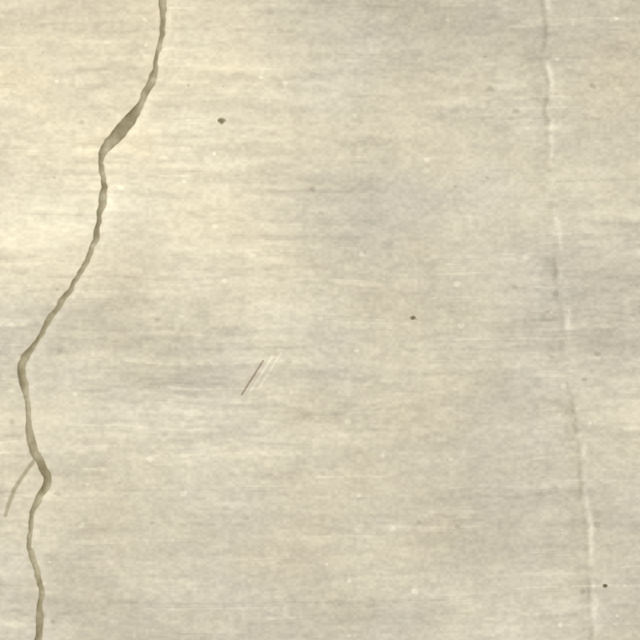
Give the GLSL for this texture, as a WebGL 2 fragment shader.

```glsl
#version 300 es
precision highp float;
// Weathered pale plaster: horizontally brushed noise over broad warm and grey
// stains, split by a winding crack on the left and a raised seam on the right.
// Scattered pits, chips and a few short scratches finish the surface.
#define PLASTER vec3(0.844, 0.808, 0.716)
#define TONE_STEP vec3(1.0, 0.99, 0.86)
#define CRACK_COLOR vec3(0.650, 0.610, 0.490)
#define PIT_COLOR vec3(0.43, 0.38, 0.28)
#define STAIN 0.070
#define WARM_GLOW 0.080
#define STREAK 0.049
#define GRAIN 0.041
#define CRACK_WIDTH 0.0054
#define PIT_CHANCE 0.16
#define CHIP_CHANCE 0.26
uniform vec2 u_resolution;
out vec4 outColor;

float hash(vec2 p) {
  uvec2 q = uvec2(ivec2(floor(p)) + 4096);
  uint h = q.x * 1597334673u ^ q.y * 3812015801u;
  h = (h ^ (h >> 15)) * 2246822519u;
  h = (h ^ (h >> 13)) * 3266489917u;
  return float((h ^ (h >> 16)) >> 8) / 16777216.0;
}
// Smooth value noise from -1 to 1.
float noise(vec2 p) {
  vec2 i = floor(p), f = fract(p);
  f = f * f * (3.0 - 2.0 * f);
  float low = mix(hash(i), hash(i + vec2(1, 0)), f.x);
  float high = mix(hash(i + vec2(0, 1)), hash(i + vec2(1, 1)), f.x);
  return 2.0 * mix(low, high, f.y) - 1.0;
}
float fbm(vec2 p) {
  float sum = 0.0;
  for (float amp = 0.6; amp > 0.09; amp *= 0.55) {
    sum += amp * noise(p);
    p = mat2(1.6, 1.2, -1.2, 1.6) * p + 7.3;
  }
  return sum;
}
float bump(float x, float center, float width) {
  float d = (x - center) / width;
  return exp(-d * d);
}
float segment(vec2 p, vec2 a, vec2 b) {
  vec2 d = b - a;
  return length(p - a - d * clamp(dot(p - a, d) / dot(d, d), 0.0, 1.0));
}
// Horizontal position of the crack at height y.
float crackPath(float y) {
  float x = 0.046 + 0.209 * smoothstep(0.36, 1.0, y) + 0.016 * smoothstep(0.15, 0.08, y);
  x += 0.027 * bump(y, 0.60, 0.08) - 0.026 * bump(y, 0.765, 0.045);
  x += 0.028 * bump(y, 0.25, 0.04) - 0.020 * bump(y, 0.43, 0.04);
  return x + 0.003 * noise(vec2(y * 24.0, 3.0)) + 0.0016 * noise(vec2(y * 75.0, 8.0));
}
// Ragged marks, one at most per cell: x is coverage, y a random tint.
vec2 scatter(vec2 p, float cells, float chance, float radius) {
  vec2 g = p * cells, id = floor(g) + cells * 3.0;
  vec2 center = 0.25 + 0.5 * vec2(hash(id + 31.0), hash(id + 67.0));
  float size = radius * (0.4 + 0.8 * hash(id + 47.0));
  float dist = length((fract(g) - center) / cells * vec2(1.0, 1.3)) + 0.3 * radius * noise(p * 170.0);
  return vec2(step(hash(id), chance) * smoothstep(size, size * 0.25, dist), hash(id + 13.0));
}

void main() {
  vec2 p = gl_FragCoord.xy / u_resolution;
  float soft = max(0.0020, 1.0 / u_resolution.y);

  // Broad stains: warm light upper left, cooler grey elsewhere.
  float blot = fbm(p * vec2(4.0, 6.0) + 2.0);
  vec2 w = p + 0.07 * blot;
  float warm = smoothstep(0.72, 0.25, w.x) * smoothstep(0.38, 0.66, w.y);
  float stain = STAIN * blot + WARM_GLOW * warm - 0.016 * smoothstep(0.5, 0.7, w.x);
  stain -= 0.045 * bump(length(w - vec2(0.60, 0.60)), 0.0, 0.15);
  stain -= 0.060 * smoothstep(0.84, 1.0, w.y);

  // Brushed streaks, drifting gently off level, over fine grain.
  vec2 s = p + vec2(0.0, 0.010 * noise(p * vec2(3.0, 5.0)) + 0.003 * noise(p * 16.0));
  float streak = 0.42 * noise(s * vec2(6.0, 48.0)) + 0.42 * noise(s * vec2(14.0, 115.0) + 9.0);
  streak += 0.38 * noise(s * vec2(38.0, 210.0) + 40.0);
  streak *= 0.8 + 0.6 * noise(p * vec2(5.0, 8.0) + 55.0);
  float strand = noise(s * vec2(7.0, 130.0) + 70.0) + 0.25 * noise(p * vec2(90.0, 150.0));
  float stroke = smoothstep(0.60, 0.95, strand) - 0.8 * smoothstep(0.62, 0.95, -strand);
  float grain = 0.55 * noise(p * vec2(105.0, 150.0)) + 0.6 * noise(p * vec2(200.0, 240.0) + 5.0);
  grain += 0.5 * fbm(p * vec2(24.0, 40.0) + 80.0);
  vec3 color = PLASTER + TONE_STEP * (stain + STREAK * streak + 0.036 * stroke + GRAIN * grain);
  color += vec3(0.008, 0.001, -0.015) * (warm - 0.3 + fbm(p * vec2(6.0, 9.0) + 20.0));

  // Raised seam: patchy shadow on its left, crumbled highlight on its right.
  float seam = p.x - 0.926 + 0.070 * smoothstep(0.0, 0.85, p.y);
  seam -= 0.004 * noise(vec2(p.y * 22.0, 17.0)) + 0.002 * noise(vec2(p.y * 70.0, 27.0));
  float shade = smoothstep(-0.5, 0.6, fbm(p * vec2(30.0, 24.0) + 14.0));
  float crumb = smoothstep(-0.3, 0.6, fbm(p * vec2(50.0, 38.0) + 61.0));
  color += 0.095 * crumb * bump(seam, 0.003, 0.0055);
  color -= shade * (0.085 * bump(seam, -0.005, 0.0045) + 0.030 * bump(seam, -0.018, 0.016));

  // Main crack with a forked side branch.
  float slope = (crackPath(p.y + 0.004) - crackPath(p.y - 0.004)) / 0.008;
  float side = (p.x - crackPath(p.y)) / sqrt(1.0 + slope * slope) + 0.0011 * noise(p * 130.0);
  float width = CRACK_WIDTH * (0.9 + 0.35 * noise(vec2(p.y * 32.0, 44.0)));
  width += 0.0055 * bump(p.y, 0.79, 0.03) - 0.0010 * smoothstep(0.3, 0.1, p.y);
  vec2 elbow = vec2(0.021, 0.235), q = p + vec2(0.004 * noise(p * 40.0), 0.0);
  float branch = min(segment(q, vec2(0.060, 0.29), elbow), segment(q, elbow, vec2(0.008, 0.195)));
  color += 0.04 * (0.6 + 0.6 * noise(p * 35.0)) * bump(side, width + 0.006, 0.006);
  float inside = smoothstep(soft, -soft, abs(side) - width);
  float fork = 0.7 * smoothstep(soft, -soft, branch - 0.0030);
  float depth = 0.085 * noise(p * vec2(90.0, 55.0)) + 0.06 * clamp(side / width, -1.0, 1.0);
  depth -= 0.06 * smoothstep(0.45, 1.0, abs(side) / width);
  color = mix(color, CRACK_COLOR + depth * inside + GRAIN * grain, max(inside, fork));

  // Dark pits, pale chips and slanting scratches.
  vec2 pit = scatter(p, 7.0, PIT_CHANCE, 0.0068), chip = scatter(p, 19.0, CHIP_CHANCE, 0.0070);
  color = mix(color, PIT_COLOR, pit.x * (0.55 + 0.4 * pit.y));
  color += 0.07 * chip.x * (chip.y > 0.4 ? 1.0 : -1.0);
  for (float i = 0.0; i < 3.0; i++) {
    vec2 a = vec2(0.378, 0.384) + i * vec2(0.014, 0.006);
    float line = smoothstep(0.0028, 0.0004, segment(p, a, a + vec2(0.033, 0.052)));
    color += line * (i < 0.5 ? vec3(-0.16, -0.19, -0.18) : vec3(0.06));
  }
  outColor = vec4(clamp(color, 0.0, 1.0), 1.0);
}
```
